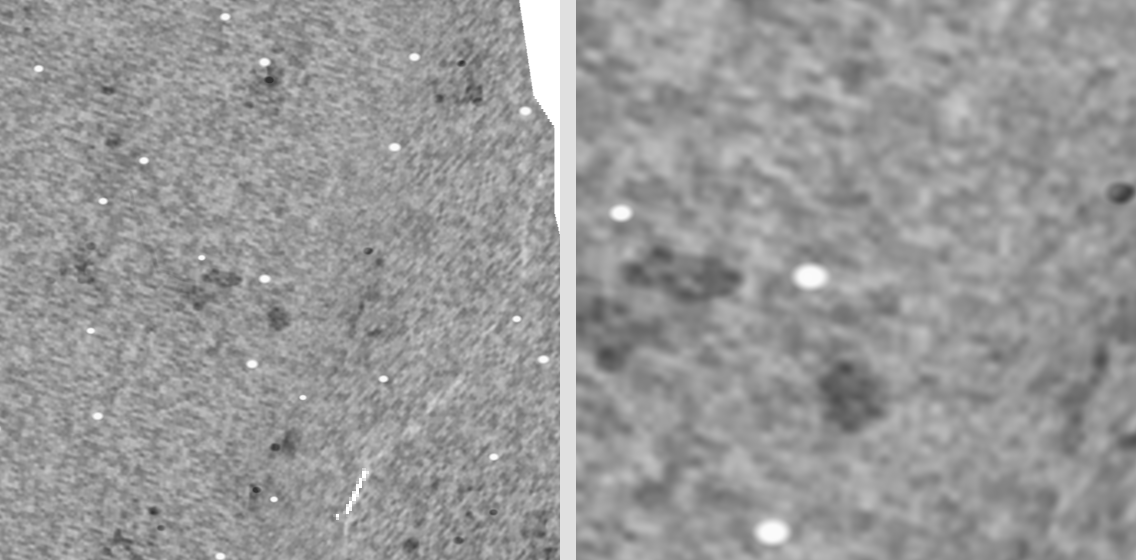
Left: the whole. Right: its middle third, enlarged.
A Shadertoy shader for this texture:

```glsl
float hash(vec2 cell) {
    vec3 q = fract(vec3(cell.xyx) * vec3(0.1031, 0.1030, 0.0973));
    q += dot(q, q.yzx + 33.33);
    return fract((q.x + q.y) * q.z);
}

float noise(vec2 p) {
    vec2 cell = floor(p), f = fract(p);
    f = f * f * (3.0 - 2.0 * f);
    return mix(mix(hash(cell), hash(cell + vec2(1, 0)), f.x),
               mix(hash(cell + vec2(0, 1)), hash(cell + vec2(1, 1)), f.x), f.y);
}

// Noise stretched along a direction
float streaks(vec2 p, float angle, vec2 frequency) {
    float c = cos(angle), s = sin(angle);
    return noise(vec2(c * p.x + s * p.y, c * p.y - s * p.x) * frequency + 40.0);
}

float segment(vec2 p, vec2 a, vec2 b) {
    vec2 ap = p - a, ab = b - a;
    return length(ap - ab * clamp(dot(ap, ab) / dot(ab, ab), 0.0, 1.0));
}

// Cellular specks: one possible oval per cell
float specks(vec2 p, float cells, float chance, float radius, float seed) {
    float sum = 0.0;
    vec2 base = floor(p * cells);
    for (int j = -1; j <= 1; j++)
    for (int i = -1; i <= 1; i++) {
        vec2 cell = base + vec2(i, j), id = cell + seed;
        vec2 center = (cell + vec2(hash(id + 3.7), hash(id + 19.1))) / cells;
        vec2 d = (p - center) * vec2(0.8, 1.1);
        float size = radius * (0.7 + 0.6 * hash(id + 51.3));
        sum += step(hash(id), chance) * (1.0 - smoothstep(size * 0.4, size, length(d)));
    }
    return min(sum, 1.0);
}

// Centre and radius of each mottled dark area
const vec3 stains[16] = vec3[16](
    vec3(0.49, 0.85, 0.055), vec3(0.21, 0.73, 0.055), vec3(0.15, 0.51, 0.06),
    vec3(0.46, 0.13, 0.055), vec3(0.82, 0.10, 0.09), vec3(0.66, 0.53, 0.035),
    vec3(0.66, 0.43, 0.06), vec3(0.62, 0.36, 0.05), vec3(0.34, 0.47, 0.05),
    vec3(0.24, 0.05, 0.06), vec3(0.02, 0.98, 0.04), vec3(0.98, 0.04, 0.06),
    vec3(0.74, 0.03, 0.04), vec3(0.51, 0.22, 0.04), vec3(0.19, 0.83, 0.05),
    vec3(0.83, 0.86, 0.06));

// Light ridge running down the right side
const vec2 ridge[9] = vec2[9](
    vec2(0.965, 0.69), vec2(0.938, 0.61), vec2(0.935, 0.51), vec2(0.90, 0.45),
    vec2(0.81, 0.31), vec2(0.73, 0.23), vec2(0.658, 0.167), vec2(0.625, 0.09),
    vec2(0.612, 0.0));

void mainImage(out vec4 fragColor, in vec2 fragCoord) {
    vec2 p = fragCoord / iResolution.xy;
    float pixel = 1.0 / iResolution.y;
    vec2 warped = p + 0.014 * (vec2(noise(p * 40.0), noise(p * 40.0 + 70.0)) - 0.5);

    // Fine grain, falling on the left and rising on the right
    float side = smoothstep(0.45, 0.75, p.x + 0.3 * (0.5 - p.y));
    float grain = mix(streaks(p, -0.3, vec2(85, 150)), streaks(p, 0.85, vec2(85, 150)), side) - 0.5;
    float gray = 0.605 + 0.23 * grain + 0.10 * (noise(p * 170.0 + 9.0) - 0.5)
               + 0.07 * (noise(p * 48.0) - 0.5) + 0.03 * (noise(p * 9.0) - 0.5);

    // Mottled stains
    float stain = 0.0;
    for (int i = 0; i < 16; i++) {
        vec2 d = (warped - stains[i].xy) / stains[i].z;
        stain = max(stain, exp(-1.2 * dot(d, d)));
    }
    float mottle = smoothstep(0.40, 0.85, noise(p * 62.0 + 13.0));
    gray -= stain * (0.025 + 0.19 * mottle);

    // Two solid marks and a thin dark vein
    float bar = length((warped - vec2(0.395, 0.503)) / vec2(0.038, 0.014));
    float blot = length((warped - vec2(0.494, 0.428)) / vec2(0.027, 0.022));
    gray -= 0.17 * (1.0 - smoothstep(0.65, 1.15, min(bar, blot)));
    float vein = min(segment(warped, vec2(0.23, 0.65), vec2(0.28, 0.52)),
                     segment(warped, vec2(0.28, 0.52), vec2(0.35, 0.50)));
    gray -= 0.08 * (1.0 - smoothstep(0.001, 0.006, vein));

    // Light ridges
    float ridgeDistance = 1.0;
    for (int i = 0; i < 8; i++)
        ridgeDistance = min(ridgeDistance, segment(warped, ridge[i], ridge[i + 1]));
    float faint = min(segment(warped, vec2(0.64, 0.99), vec2(0.52, 0.83)),
                      segment(warped, vec2(0.62, 0.74), vec2(0.54, 0.55)));
    faint = min(faint, segment(warped, vec2(0.90, 1.0), vec2(0.93, 0.83)));
    faint = min(faint, segment(warped, vec2(0.04, 0.63), vec2(0.0, 0.52)));
    gray += 0.10 * (1.0 - smoothstep(0.0, 0.010, ridgeDistance)) * (0.4 + noise(p * 60.0));
    gray += 0.05 * (1.0 - smoothstep(0.0, 0.010, faint));

    // Dark pits gather in the stains; bright specks lie anywhere
    gray -= 0.26 * specks(p, 17.0, 0.30, 0.010, 5.0) * (0.2 + 0.8 * smoothstep(0.1, 0.6, stain));
    gray = clamp(gray, 0.2, 0.82);
    gray = mix(gray, 1.0, 0.95 * specks(p, 10.0, 0.22, 0.009, 31.0));

    // White broken part of the ridge, in small blocks
    vec2 block = (floor(p * 170.0) + 0.5) / 170.0;
    float gap = segment(block, vec2(0.652, 0.157), vec2(0.620, 0.085));
    gap = min(gap, length(block - vec2(0.603, 0.078)));
    gray = mix(gray, 1.0, 1.0 - smoothstep(0.004, 0.007, gap + 0.002 * hash(block * 170.0)));

    // Empty corner with a stepped border
    float y = (floor(p.y * 170.0) + 0.5) / 170.0;
    float border = min(0.927 + 0.15 * (1.0 - y) + 0.5 * max(0.83 - y, 0.0), 0.99)
                 + 0.25 * max(0.62 - y, 0.0);
    gray = mix(gray, 1.0, smoothstep(-pixel, pixel, p.x - border));

    fragColor = vec4(vec3(gray), 1.0);
}
```
